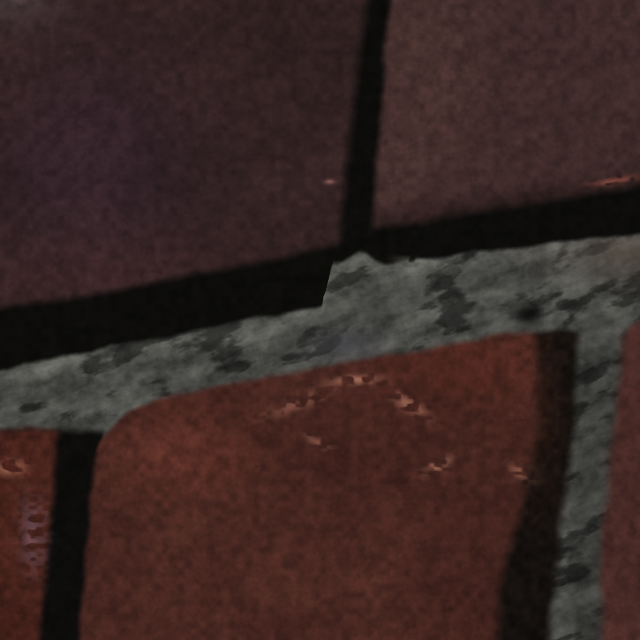
Give the GLSL for this texture, as a Shadertoy shader.

```glsl
float hash(vec2 p) {
    p = fract(p * vec2(0.1031, 0.1137));
    p += dot(p, p.yx + 33.33);
    return fract((p.x + p.y) * p.x * 17.0);
}

float noise(vec2 p) {
    vec2 i = floor(p), f = fract(p);
    f = f * f * (3.0 - 2.0 * f);
    return mix(mix(hash(i), hash(i + vec2(1, 0)), f.x),
               mix(hash(i + vec2(0, 1)), hash(i + vec2(1, 1)), f.x), f.y);
}

float fbm(vec2 p) {
    float sum = 0.0, amp = 0.5;
    for (int i = 0; i < 5; i++) {
        sum += amp * noise(p);
        p = mat2(1.6, 1.2, -1.2, 1.6) * p + 7.3;
        amp *= 0.5;
    }
    return sum;
}

// Soft coverage of the positive side of a boundary
float cover(float d, float blur) {
    return smoothstep(-blur, blur, d);
}

float glow(vec2 p, vec2 center, vec2 radius) {
    vec2 q = (p - center) / radius;
    return exp(-dot(q, q));
}

// Tilted chip of bare clay, broken up by noise
float chip(vec2 p, vec2 center, vec2 radius, float slope) {
    vec2 q = p - center;
    q.y -= slope * q.x;
    return glow(q, vec2(0), radius) * smoothstep(0.25, 0.65, noise(p * vec2(95, 150)));
}

void mainImage(out vec4 fragColor, in vec2 fragCoord) {
    vec2 uv = fragCoord / iResolution.xy;
    float cloud = fbm(uv * 7.0);
    float grain = fbm(uv * 85.0 + 20.0) - 0.48;
    vec2 p = uv + 0.011 * (vec2(fbm(uv * 23.0), fbm(uv * 23.0 + 50.0)) - 0.48);

    // Mortar with slanted ridges and pits
    vec2 along = vec2(uv.x + 0.3 * uv.y, uv.y - 0.35 * uv.x);
    float ridges = fbm(along * vec2(16, 48));
    vec3 col = vec3(0.29, 0.29, 0.275) * (0.6 + 0.8 * ridges + 0.5 * grain);
    col *= 1.0 - 0.45 * smoothstep(0.53, 0.67, fbm(along * vec2(14, 32) + 9.0));
    col = mix(col, vec3(0.29, 0.28, 0.31), 0.5 * glow(uv, vec2(0.54, 0.463), vec2(0.055, 0.022)));
    col = mix(col, vec3(0.32, 0.27, 0.23), 0.5 * glow(uv, vec2(1.0, 0.6), vec2(0.12, 0.035)));
    col *= 1.0 - 0.2 * cover(uv.x - 0.89, 0.02) * cover(0.48 - uv.y, 0.06);
    col *= 1.0 - 0.8 * glow(uv, vec2(0.825, 0.508), vec2(0.022, 0.017));

    // Deep joint above the mortar
    float lip = 0.588 + 0.12 * max(p.x - 0.6, 0.0) + 0.02 * glow(p, vec2(0.565, p.y), vec2(0.022));
    float mortarTop = mix(0.423 + 0.2 * p.x, lip, cover(p.x - 0.511, 0.008));
    vec3 dark = vec3(0.048, 0.046, 0.041) * (1.0 + 0.7 * grain);
    col *= 1.0 + 0.2 * exp(-abs(p.y - mortarTop + 0.012) * 60.0);
    col = mix(col, dark, cover(p.y - mortarTop, 0.005));
    col += vec3(0.17, 0.17, 0.15) * chip(p, vec2(0.64, 0.594), vec2(0.025, 0.006), -0.1);

    // Upper bricks
    vec3 plum = mix(vec3(0.155, 0.105, 0.108), vec3(0.225, 0.15, 0.15), cloud);
    plum += vec3(0.005, 0.006, 0.03) * glow(uv, vec2(0.14, 0.75), vec2(0.16));
    plum += vec3(0.09, 0.10, 0.10) * glow(uv, vec2(0.0, 1.02), vec2(0.09, 0.06));
    plum += vec3(0.03, 0.012, 0.012) * glow(uv, vec2(0.15, 0.57), vec2(0.25, 0.07));
    plum *= 1.0 + 0.5 * grain;
    float bottomL = p.y - (0.518 + 0.15 * p.x + 0.075 * p.x * p.x);
    float rightL = 0.522 + 0.12 * max(p.y - 0.66, 0.0) - p.x + 0.01;
    col = mix(col, plum, cover(bottomL, 0.01) * cover(rightL, 0.012));

    vec3 mauve = mix(vec3(0.205, 0.138, 0.138), vec3(0.275, 0.19, 0.18), cloud);
    mauve += vec3(0.035, 0.025, 0.02) * glow(uv, vec2(0.67, 0.85), vec2(0.09, 0.18));
    mauve *= 1.0 + 0.5 * grain;
    float bottomR = p.y - (0.643 + 0.16 * (p.x - 0.586));
    mauve *= mix(0.7, 1.0, smoothstep(0.0, 0.045, bottomR));
    float leftR = p.x - (0.582 + 0.08 * (p.y - 0.66));
    col = mix(col, mauve, cover(bottomR, 0.009) * cover(leftR, 0.008));

    // Lower left brick and the gap beside it
    float underLeft = cover(0.328 - p.y, 0.009);
    float gapStart = 0.0625 + 0.09 * p.y;
    float brickStart = 0.124 + 0.085 * p.y;
    col = mix(col, dark, underLeft * cover(brickStart + 0.012 - p.x, 0.006));
    vec3 rust = mix(vec3(0.22, 0.105, 0.085), vec3(0.33, 0.165, 0.13), cloud) * (1.0 + 0.6 * grain);
    col = mix(col, rust, underLeft * cover(gapStart - p.x, 0.009));

    // Large lower brick with its shaded right side
    vec3 red = mix(vec3(0.225, 0.115, 0.1), vec3(0.315, 0.175, 0.148), cloud);
    red += vec3(0.09, 0.045, 0.03) * glow(uv, vec2(0.28, 0.29), vec2(0.1, 0.065));
    red += vec3(0.035, 0.008, 0.0) * glow(uv, vec2(0.75, 0.43), vec2(0.14, 0.06));
    red *= 1.0 + 0.55 * grain;
    float sideStart = mix(0.775, 0.837, smoothstep(0.0, 0.36, p.y));
    vec3 side = mix(vec3(0.075, 0.06, 0.052), vec3(0.15, 0.09, 0.07), glow(uv, vec2(0.84, 0.36), vec2(0.035, 0.13)));
    red = mix(red, side * (1.0 + grain), cover(p.x - sideStart, 0.014));
    float top = min(0.335 + 0.18 * p.x, 0.482) - 0.08 * exp(-25.0 * max(p.x - 0.14, 0.0));
    float end = 0.86 + 0.042 * smoothstep(0.0, 0.42, p.y);
    float body = cover(top - p.y, 0.007) * cover(p.x - brickStart, 0.007) * cover(end - p.x, 0.011);
    col = mix(col, red, body);

    // Lower right brick
    float farEdge = 0.94 + 0.035 * smoothstep(0.1, 0.52, p.y) + 0.06 * smoothstep(0.47, 0.54, p.y);
    vec3 farBrick = vec3(0.275, 0.16, 0.145) * (0.75 + 0.5 * cloud + 0.5 * grain);
    col = mix(col, farBrick, cover(p.x - farEdge, 0.011) * cover(0.53 - p.y, 0.015));

    // Chipped highlights
    float chips = chip(p, vec2(0.555, 0.405), vec2(0.035, 0.007), 0.05)
                + chip(p, vec2(0.64, 0.367), vec2(0.032, 0.012), -0.5)
                + chip(p, vec2(0.685, 0.273), vec2(0.022, 0.012), 0.5)
                + 0.6 * chip(p, vec2(0.495, 0.308), vec2(0.022, 0.008), -0.4)
                + 0.6 * chip(p, vec2(0.47, 0.372), vec2(0.055, 0.012), 0.4)
                + 0.7 * chip(p, vec2(0.815, 0.262), vec2(0.02, 0.012), -0.3)
                + chip(p, vec2(0.015, 0.268), vec2(0.025, 0.012), 0.2);
    col += vec3(0.31, 0.24, 0.19) * chips;
    col += vec3(0.3, 0.2, 0.18) * glow(uv, vec2(0.515, 0.716), vec2(0.008, 0.004));
    col += vec3(0.3, 0.14, 0.11) * chip(p, vec2(0.96, 0.718), vec2(0.035, 0.006), 0.1);
    col += vec3(0.13, 0.14, 0.19) * chip(p, vec2(0.053, 0.165), vec2(0.021, 0.055), 0.0);

    fragColor = vec4(clamp(col, 0.0, 1.0), 1.0);
}
```
